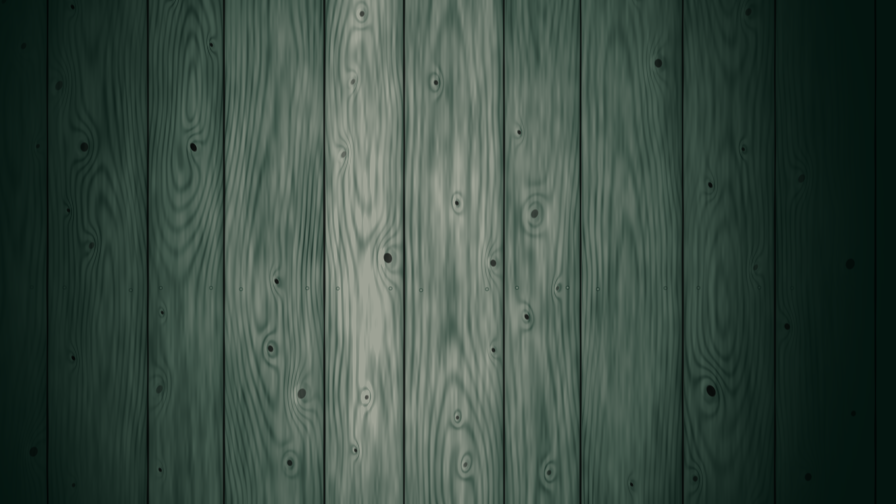
A Shadertoy shader for this texture:

```glsl
const float EDGES[12] = float[](-0.05, 0.053, 0.165, 0.25, 0.362, 0.451,
                                0.5625, 0.648, 0.762, 0.865, 0.977, 1.09);
const vec3 SHADOW_GREEN = vec3(0.015, 0.08, 0.06);
const vec3 MID_GREEN = vec3(0.25, 0.335, 0.29);
const vec3 PALE_GREEN = vec3(0.56, 0.59, 0.54);
const float KNOT_CELL = 0.075;

float hash(vec2 p) {
    vec3 q = fract(p.xyx * 0.1031);
    q += dot(q, q.yzx + 33.33);
    return fract((q.x + q.y) * q.z);
}

float noise(vec2 p) {
    vec2 i = floor(p), f = fract(p);
    f = f * f * (3.0 - 2.0 * f);
    return mix(mix(hash(i), hash(i + vec2(1, 0)), f.x),
               mix(hash(i + vec2(0, 1)), hash(i + vec2(1, 1)), f.x), f.y);
}

float disc(float dist, float radius, float blur) {
    return 1.0 - smoothstep(radius - blur, radius + blur, dist);
}

// Left edge, right edge and index of the plank at x
vec3 findPlank(float x) {
    vec3 plank = vec3(EDGES[0], EDGES[1], 0.0);
    for (int i = 1; i < 11; i++)
        if (x >= EDGES[i]) plank = vec3(EDGES[i], EDGES[i + 1], float(i));
    return plank;
}

// Centre and radius of the knot in one cell; radius is zero where absent
vec3 findKnot(vec3 plank, float row) {
    vec2 seed = vec2(plank.z * 17.0 + 5.0, row + 31.0);
    float across = mix(0.1, 0.9, hash(seed));
    float along = row + mix(0.15, 0.85, hash(seed + 71.0));
    float size = mix(0.0025, 0.0085, pow(hash(seed + 137.0), 1.5));
    return vec3(mix(plank.x, plank.y, across), along * KNOT_CELL,
                size * step(hash(seed + 211.0), 0.7));
}

// Cut through a wavering log: its radius draws arches and straight grain
float logRings(vec2 p, vec3 plank) {
    float width = plank.y - plank.x;
    float sway = (noise(vec2(plank.z * 7.3, p.y * 4.0)) - 0.5) * 0.35 * width;
    float depth = noise(vec2(plank.z * 3.1 + 40.0, p.y * 4.5)) * 0.06;
    float ripple = (noise(p * vec2(45.0, 16.0) + plank.z * 9.0) - 0.5) * 0.006;
    float x = p.x - 0.5 * (plank.x + plank.y) - sway + ripple;
    return length(vec2(x, depth)) * 180.0;
}

float lighting(vec2 p) {
    float r = length((p - vec2(0.465, 0.29)) * vec2(2.0, 1.5));
    float streak = exp(-pow((p.x - 0.4) / 0.035, 2.0));
    return 0.8 * (1.0 - smoothstep(0.12, 1.06, r)) + 0.16 * streak;
}

vec3 woodColor(float tone) {
    return tone < 0.45 ? mix(SHADOW_GREEN, MID_GREEN, max(tone, 0.0) / 0.45)
                       : mix(MID_GREEN, PALE_GREEN, (tone - 0.45) / 0.55);
}

void mainImage(out vec4 fragColor, in vec2 fragCoord) {
    vec2 p = fragCoord / iResolution.x;
    float pixel = 1.0 / iResolution.x;
    vec3 plank = findPlank(p.x);
    float rings = logRings(p, plank);

    // Knots bend the grain around a dark core, lit on one side
    float core = 0.0, gleam = 0.0;
    for (int j = -1; j <= 1; j++) {
        vec3 knot = findKnot(plank, floor(p.y / KNOT_CELL) + float(j));
        if (knot.z <= 0.0) continue;
        vec2 d = p - knot.xy;
        float kind = hash(knot.xy * 900.0);
        d.y += d.x * (kind - 0.5);
        vec2 stretched = d * vec2(1.0, 0.55);
        float bend = exp(-dot(stretched, stretched) / (knot.z * knot.z * 4.0));
        rings += bend * (0.6 + 360.0 * knot.z);
        float dist = length(d * vec2(1.0, 0.85));
        core = max(core, disc(dist, knot.z * 0.6, pixel) * mix(0.35, 1.0, kind));
        float crescent = disc(abs(dist - knot.z), knot.z * 0.35, 1.5 * pixel);
        gleam += crescent * clamp(-d.x / knot.z, -0.6, 1.0) + bend * 0.7 * (0.35 - kind);
    }

    // Growth lines, fine fibres and broad stains
    float line = pow(0.5 + 0.5 * cos(6.2832 * rings), 2.0);
    line *= 1.0 - smoothstep(0.35, 0.95, fwidth(rings));
    line *= 0.15 + 1.1 * noise(p * vec2(35.0, 7.0) + plank.z * 13.0);
    float fibre = noise(p * vec2(250.0, 14.0) + plank.z * 5.0)
                + 0.8 * noise(p * vec2(430.0, 50.0)) - 0.9;
    float stain = noise(p * vec2(24.0, 9.0) + plank.z * 21.0)
                + 0.5 * noise(p * vec2(70.0, 28.0)) - 0.75;
    float plankTone = mix(0.9, 1.1, hash(vec2(plank.z, 12.0)));
    float tone = lighting(p) * plankTone
               * (1.06 - 0.36 * line + 0.3 * fibre + 0.3 * stain + 0.25 * gleam);

    // Rounded sides, darker on the right, and thin uneven seams
    float left = p.x - plank.x, right = plank.y - p.x;
    tone *= 1.0 - 0.3 * exp(-left / 0.003) - 0.45 * exp(-right / 0.006);
    float gap = mix(0.0006, 0.0013, noise(vec2(plank.z, p.y * 25.0)));
    float seam = disc(min(left, right), gap, pixel);

    // A pair of small nails in every plank along one row
    float u = left / (plank.y - plank.x);
    float nailX = (abs(u - 0.5) - 0.33) * (plank.y - plank.x);
    float nailY = p.y - 0.24 - 0.004 * (hash(vec2(plank.z, step(0.5, u))) - 0.5);
    float nailDist = length(vec2(nailX, nailY));
    tone *= 1.0 - 0.35 * disc(nailDist, 0.0022, pixel);
    tone = mix(tone, lighting(p) * 1.2, 0.8 * disc(nailDist, 0.001, pixel));

    vec3 color = woodColor(min(tone, 1.1));
    color *= (1.0 - 0.85 * core) * (1.0 - 0.75 * seam);
    fragColor = vec4(color, 1.0);
}
```
